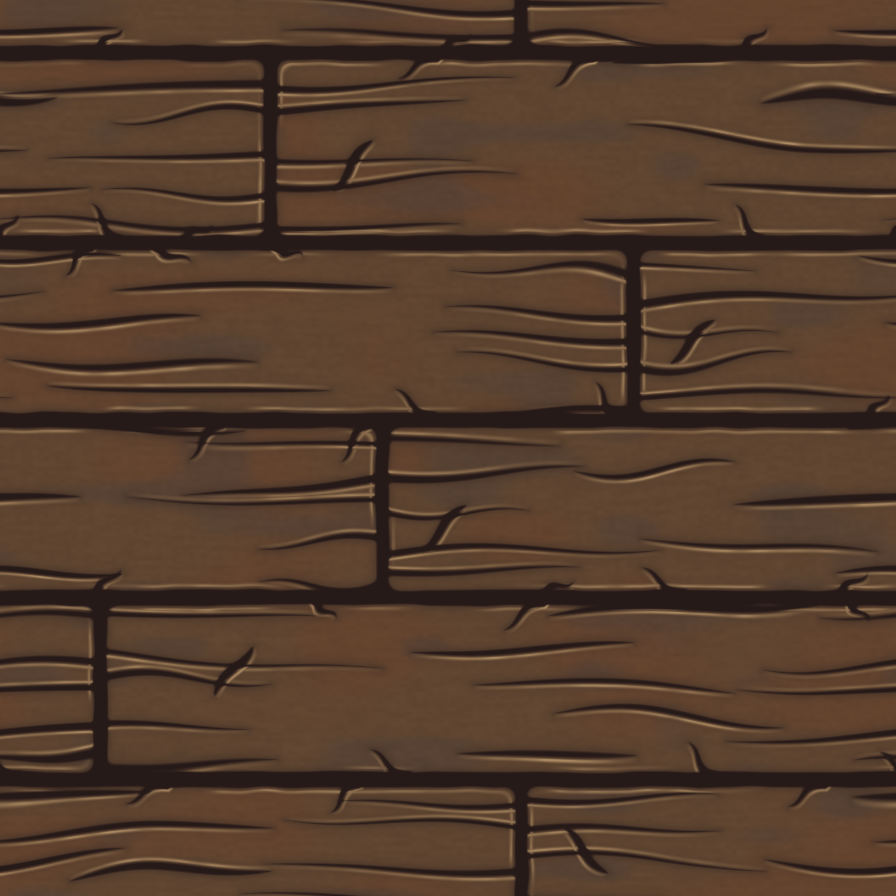
Write a Shadertoy shader that draws this texture.

```glsl
const float PI = 3.14159;
const int ROWS = 5;
const int LANES = 5;
const int NICKS = 7;

// Row boundaries from bottom to top, and the butt joint of each row
const float SEAMS[6] = float[6](0.130, 0.333, 0.531, 0.729, 0.941, 1.130);
const float JOINTS[5] = float[5](0.112, 0.427, 0.707, 0.302, 0.582);

const vec3 GAP = vec3(0.15, 0.10, 0.095);
const vec3 SHADE = vec3(0.26, 0.19, 0.15);
const vec3 WOOD = vec3(0.375, 0.272, 0.19);
const vec3 RUST = vec3(0.40, 0.26, 0.175);
const vec3 ASH = vec3(0.32, 0.25, 0.21);
const vec3 EDGE = vec3(0.52, 0.40, 0.275);
const vec3 GLINT = vec3(0.69, 0.56, 0.40);

float hash(vec2 p) {
    return fract(sin(dot(p, vec2(127.1, 311.7))) * 43758.5);
}

float noise(vec2 p) {
    vec2 i = floor(p), f = fract(p);
    f = f * f * (3.0 - 2.0 * f);
    return mix(mix(hash(i), hash(i + vec2(1, 0)), f.x),
               mix(hash(i + vec2(0, 1)), hash(i + vec2(1, 1)), f.x), f.y);
}

float smoothMin(float a, float b, float k) {
    float h = max(k - abs(a - b), 0.0) / k;
    return min(a, b) - h * h * k * 0.25;
}

// Bright rim that runs just outside a gap
float rim(float d) {
    return smoothstep(0.0005, 0.003, d) * (1.0 - smoothstep(0.0035, 0.0075, d));
}

// Tapered wavy stroke: x = distance, y = signed side, z = taper
vec3 crack(vec2 p, vec2 start, float angle, float len, float width, float wave, bool rooted) {
    float c = cos(angle), s = sin(angle);
    vec2 q = mat2(c, -s, s, c) * (p - start);
    float t = clamp(q.x / len, 0.0, 1.0);
    float taper = sqrt(max(rooted ? 1.0 - t : 4.0 * t * (1.0 - t), 0.0));
    float side = q.y - wave * sin(t * 5.5);
    float d = length(vec2(q.x - t * len, side)) - width * taper + 0.001;
    return vec3(d, side * sign(c), taper);
}

// Merges a stroke into the gap field and lights one of its sides
void carve(vec3 stroke, float litSide, inout float gap, inout float light) {
    float facing = smoothstep(-0.001, 0.002, stroke.y * litSide);
    light = max(light, rim(stroke.x) * facing * stroke.z);
    gap = smoothMin(gap, stroke.x, 0.005);
}

// Long grain cracks: rooted left, free in the middle, rooted right
void carveGrain(vec2 p, float height, float row, inout float gap, inout float light) {
    for (int lane = 0; lane < LANES; lane++) {
        for (int slot = 0; slot < 3; slot++) {
            vec2 id = vec2(float(lane) + row * 13.0, float(slot) * 5.0 + 2.0);
            float r1 = hash(id), r2 = hash(id + 31.7), r3 = hash(id + 57.3), r4 = hash(id + 83.9);
            bool rooted = slot != 1;
            float level = float(lane) + (rooted ? 0.5 : 0.85) + 0.5 * (r1 - 0.5);
            vec2 start = vec2(rooted ? float(slot) * 0.5 : 0.2 + 0.35 * r2, height * level / 5.2);
            float angle = (slot == 2 ? PI : 0.0) + 0.12 * (r3 - 0.5);
            float len = mix(0.13, 0.36, r4);
            vec3 stroke = crack(p, start, angle, len, mix(0.0028, 0.0055, r3), 0.016 * (r2 - 0.5), rooted);
            carve(stroke, r1 < 0.65 ? -1.0 : 1.0, gap, light);
        }
    }
}

// Short slanted splits, mostly along the plank edges
void carveNicks(vec2 p, float height, float row, inout float gap, inout float light) {
    for (int i = 0; i < NICKS; i++) {
        vec2 id = vec2(float(i) + 0.5, row * 9.0 + 71.0);
        float r1 = hash(id), r2 = hash(id + 19.3), r3 = hash(id + 43.1);
        bool rooted = i > 0;
        float up = r2 < 0.5 ? 1.0 : -1.0;
        float level = rooted ? (up > 0.0 ? 0.005 : height - 0.005) : height * mix(0.35, 0.6, r2);
        float angle = up * mix(0.4, 0.95, r3);
        if (r1 > 0.5) angle = PI - angle;
        vec2 start = vec2((float(i) + 0.2 + 0.7 * r3) / float(NICKS), level);
        float len = rooted ? mix(0.025, 0.055, r1) : 0.07;
        carve(crack(p, start, angle, len, 0.0055, 0.004 * up, rooted), -1.0, gap, light);
    }
}

vec3 woodTone(vec2 p, float row) {
    vec2 q = p + vec2(0.0, row * 3.7);
    vec3 tone = mix(WOOD, RUST, 0.65 * smoothstep(0.5, 0.85, noise(q * vec2(7, 13))));
    tone = mix(tone, ASH, 0.6 * smoothstep(0.6, 0.9, noise(q * vec2(11, 27) + 40.0)));
    float grain = noise(q * vec2(45, 180)) + noise(q * vec2(160, 230));
    return tone * (1.0 + 0.045 * (grain - 1.0));
}

void mainImage(out vec4 fragColor, in vec2 fragCoord) {
    vec2 uv = fragCoord / iResolution.xy;
    float y = uv.y < SEAMS[0] ? uv.y + 1.0 : uv.y;
    int index = 0;
    for (int i = 1; i < ROWS; i++) if (y >= SEAMS[i]) index = i;
    float row = float(index);
    float height = SEAMS[index + 1] - SEAMS[index];
    vec2 p = vec2(fract(uv.x - JOINTS[index]), y - SEAMS[index]);

    // Plank outline with rounded, uneven corners
    float seam = min(p.y, height - p.y) - 0.0085;
    float joint = min(p.x, 1.0 - p.x) - 0.0075;
    float gap = smoothMin(seam, joint, 0.014) + 0.003 * (noise(p * 35.0 + row * 17.0) - 0.5);
    float worn = smoothstep(0.3, 0.65, noise(p * vec2(13, 16) + row * 23.0));
    float light = rim(gap - 0.001) * worn * 0.85;

    // Bend the grain so that neighbouring cracks flow together
    float bend = noise(vec2(p.x * 5.0, p.y * 8.0 + row * 17.0)) - 0.5;
    vec2 flow = p + vec2(0.0, 0.026 * bend * smoothstep(0.0, 0.04, seam));
    carveGrain(flow, height, row, gap, light);
    carveNicks(p, height, row, gap, light);

    // Paint wood, soft shade, lit rims, then the dark gaps
    float soft = max(0.0015, 0.8 / iResolution.y);
    float brush = 0.6 + 0.4 * noise(p * vec2(50, 90));
    vec3 color = woodTone(p, row);
    color = mix(color, SHADE, 0.75 * exp(-max(gap, 0.0) / 0.0045));
    color = mix(color, mix(EDGE, GLINT, light * light * brush), light * brush);
    color = mix(GAP, color, smoothstep(-soft, soft, gap));
    fragColor = vec4(color, 1.0);
}
```
